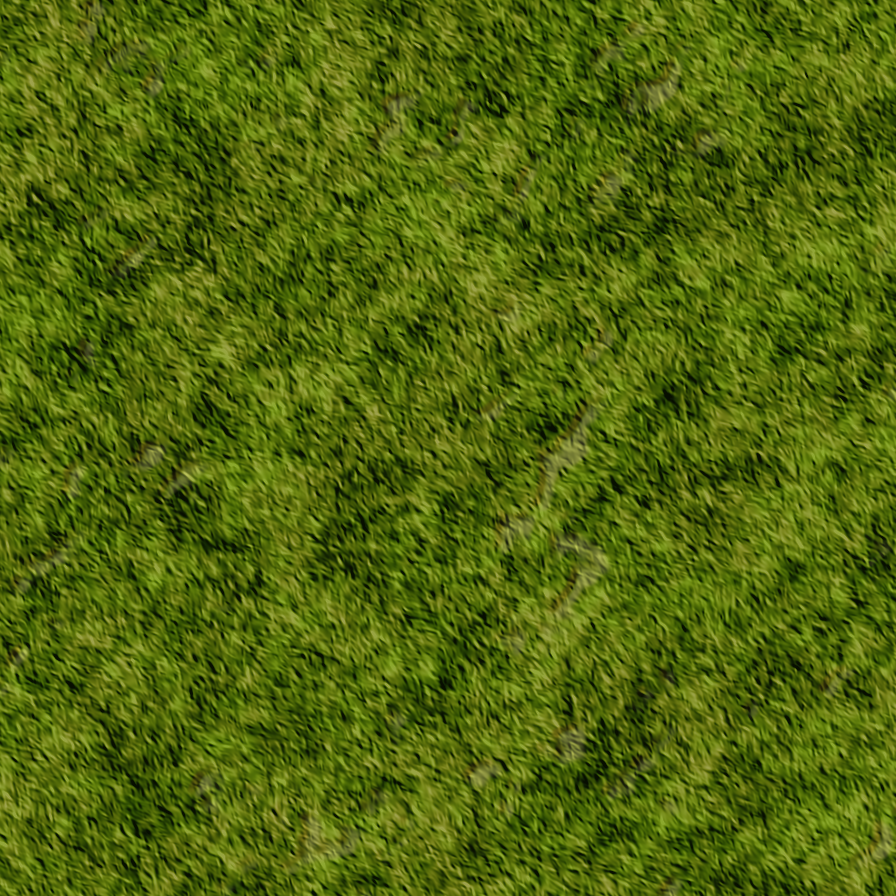
Give the GLSL for this texture, as a WebGL 2 fragment shader.

```glsl
#version 300 es
precision highp float;
// Mown grass seen from above: short slanted blades from sparse convolution
// noise, shaded by clumps and broad drifts, mapped through a green ramp,
// with a few thin bare scars where dry thatch and soil show through.

#define SHADE vec3(0.07, 0.14, 0.01)
#define DEEP vec3(0.16, 0.26, 0.01)
#define MID vec3(0.26, 0.36, 0.02)
#define LIGHT vec3(0.35, 0.44, 0.04)
#define TIP vec3(0.45, 0.53, 0.09)
#define BARE vec3(0.52, 0.53, 0.27)
#define SOIL vec3(0.42, 0.31, 0.08)
#define CELL 0.0105
#define BLADE_LENGTH 0.0046
#define BLADE_WIDTH 0.0022
#define BLADE_ANGLE -0.88
#define ANGLE_SPREAD 1.1

uniform vec2 u_resolution;
out vec4 fragColor;

vec3 hash3(vec3 p) {
  p = fract(p * vec3(0.1031, 0.1030, 0.0973));
  p += dot(p, p.yxz + 33.33);
  return fract((p.xxy + p.yxx) * p.zyx);
}

vec2 rotate(vec2 p, float angle) {
  float c = cos(angle), s = sin(angle);
  return vec2(c * p.x + s * p.y, c * p.y - s * p.x);
}

float cornerSlope(vec2 corner, vec2 offset) {
  float a = 6.2832 * hash3(vec3(corner + 61.0, 7.0)).x;
  return dot(vec2(cos(a), sin(a)), offset);
}

// Gradient noise, standard deviation near 0.2
float noise(vec2 p) {
  vec2 i = floor(p), f = p - i;
  vec2 w = f * f * f * (f * (f * 6.0 - 15.0) + 10.0);
  vec2 e = vec2(1.0, 0.0);
  float low = mix(cornerSlope(i, f), cornerSlope(i + e.xy, f - e.xy), w.x);
  float high = mix(cornerSlope(i + e.yx, f - e.yx), cornerSlope(i + e.xx, f - e.xx), w.x);
  return mix(low, high, w.y);
}

// Sum of soft strokes of mixed size, each with a dark and a bright part
float blades(vec2 p, float lean) {
  vec2 home = floor(p / CELL);
  float sum = 0.0;
  for (int y = -1; y <= 1; y++)
  for (int x = -1; x <= 1; x++)
  for (int k = 0; k < 6; k++) {
    vec2 cell = home + vec2(x, y);
    vec3 place = hash3(vec3(cell + 11.0, float(k) + 3.0));
    vec3 style = hash3(vec3(cell + 37.0, float(k) + 23.0));
    float angle = BLADE_ANGLE + lean + ANGLE_SPREAD * (place.z - 0.5);
    vec2 d = rotate(p - (cell + place.xy) * CELL, angle);
    vec2 q = d / (vec2(BLADE_LENGTH, BLADE_WIDTH) * mix(0.6, 1.1, style.z));
    float wave = cos(1.3 * q.y + 6.2832 * style.y);
    sum += (style.x * 2.0 - 1.0) * wave * exp(-0.5 * dot(q, q));
  }
  return sum * 2.15;
}

vec3 grassRamp(float s) {
  vec3 c = mix(SHADE * 0.4, SHADE, clamp(s + 1.0, 0.0, 1.0));
  c = mix(c, DEEP, clamp(s, 0.0, 1.0));
  c = mix(c, MID, clamp(s - 1.0, 0.0, 1.0));
  c = mix(c, LIGHT, clamp(s - 2.0, 0.0, 1.0));
  c = mix(c, TIP, clamp(s - 3.0, 0.0, 1.0));
  return mix(c, TIP + vec3(0.13, 0.12, 0.16), clamp(0.5 * (s - 4.0), 0.0, 1.0));
}

// Soft scars running up to the right, gathered in a few regions
float scar(vec2 p) {
  vec2 q = rotate(p, 0.98);
  q.y += 0.02 * noise(p * 24.0);
  float field = noise(q * vec2(11.0, 30.0) + 17.0) + 0.5 * noise(p * 4.0 + 5.0);
  field += 0.3 * noise(p * 55.0 + 9.0);
  return smoothstep(0.38, 0.68, field);
}

void main() {
  vec2 p = gl_FragCoord.xy / min(u_resolution.x, u_resolution.y);

  // Shading from blade to drift
  float blade = blades(p, 0.4 * noise(p * 14.0 + 3.0));
  float clump = noise(p * 78.0 + 29.0) + 1.05 * noise(p * 37.0 + 41.0);
  vec2 along = rotate(p, 0.9);
  float drift = 0.65 * noise(along * vec2(5.0, 8.0) + 13.0) + 0.85 * noise(along * vec2(12.0, 18.0) + 19.0);
  float tone = 0.84 * blade + 1.5 * clump + 1.75 * drift;

  // Bare scars, with soil and shadow on their upper left side
  float bare = scar(p);
  float edge = scar(p + vec2(0.008, -0.005)) * (1.0 - bare);
  tone -= 0.6 * edge;

  vec3 color = grassRamp(2.56 + 1.36 * tone);
  float dry = clamp(0.5 + 0.8 * noise(p * 7.0 + 31.0) + 1.0 * noise(p * 44.0 + 53.0), 0.0, 1.0);
  color *= mix(vec3(0.94, 1.02, 0.7), vec3(1.07, 0.98, 1.2), dry);

  color = mix(color, SOIL * (1.0 + 0.25 * blade), 0.45 * edge);
  color = mix(color, BARE * (1.0 + 0.15 * blade), 0.75 * bare);
  fragColor = vec4(clamp(color, 0.0, 1.0), 1.0);
}
```
